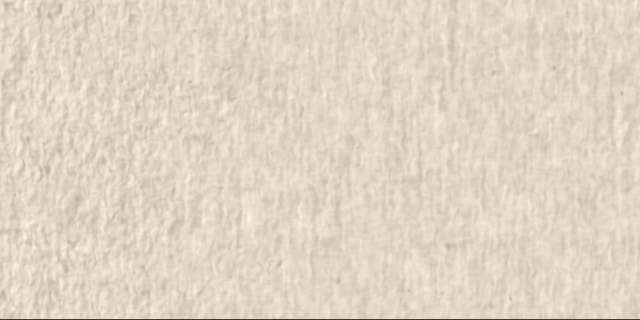
This texture is drawn by a WebGL 2 fragment shader. Its source:

```glsl
#version 300 es
precision highp float;

uniform vec2 u_resolution;
out vec4 fragColor;

vec2 hash2(vec2 p) {
  vec3 q = fract(p.xyx * vec3(0.1031, 0.103, 0.0973));
  q += dot(q, q.yzx + 33.33);
  return fract((q.xx + q.yz) * q.zy);
}

float cornerSlope(vec2 cell, vec2 offset) {
  float angle = 6.2832 * hash2(cell + 57.0).x;
  return dot(vec2(cos(angle), sin(angle)), offset);
}

float gradientNoise(vec2 p) {
  vec2 i = floor(p), f = fract(p);
  vec2 w = f * f * f * (f * (f * 6.0 - 15.0) + 10.0);
  vec2 r = vec2(1.0, 0.0);
  float low = mix(cornerSlope(i, f), cornerSlope(i + r, f - r), w.x);
  float high = mix(cornerSlope(i + r.yx, f - r.yx), cornerSlope(i + 1.0, f - 1.0), w.x);
  return mix(low, high, w.y);
}

float fbm(vec2 p) {
  float sum = 0.0, amplitude = 0.6;
  for (int i = 0; i < 4; i++) {
    sum += amplitude * gradientNoise(p);
    p = mat2(0.8, 0.6, -0.6, 0.8) * p * 2.03 + 17.3;
    amplitude *= 0.55;
  }
  return sum;
}

// Height of the plaster: lumps and crumbs over broken upright ridges
float surfaceHeight(vec2 p, float roughness) {
  float lumps = 0.9 * gradientNoise(p * vec2(44.0, 30.0))
              + 0.5 * gradientNoise(p * vec2(78.0, 58.0) + 31.0);
  float ridges = 0.45 * gradientNoise(p * vec2(54.0, 8.0) + 5.0)
               + 0.25 * gradientNoise(p * vec2(80.0, 18.0) + 71.0);
  return lumps * mix(0.35, 1.3, roughness) + ridges;
}

// Sparse soft pits, at most one per cell
float pits(vec2 p) {
  vec2 cell = floor(p * 6.0);
  vec2 chance = hash2(cell + 211.0);
  vec2 center = 0.25 + 0.5 * hash2(cell + 83.0);
  vec2 d = (fract(p * 6.0) - center) / 6.0;
  float radius = mix(0.007, 0.014, chance.y);
  float dist = length(d * vec2(1.0, 0.75));
  return step(0.78, chance.x) * (1.0 - smoothstep(0.1 * radius, radius, dist));
}

void main() {
  vec2 p = gl_FragCoord.xy / u_resolution.y;

  // Wobble keeps the grain from lining up
  vec2 q = p + 0.01 * vec2(gradientNoise(p * 30.0), gradientNoise(p * 26.0 + 9.0));

  // Rougher to the left, with uneven patches
  float roughness = 1.0 - smoothstep(0.1, 1.2, p.x);
  roughness = clamp(roughness + 1.3 * fbm(p * vec2(6.0, 4.0) + 4.0), 0.0, 1.0);

  // Grazing light from the upper left
  vec2 e = vec2(0.0036, -0.0028);
  float relief = surfaceHeight(q + e, roughness) - surfaceHeight(q - e, roughness);
  float tone = 0.075 * relief;

  // Upright streaks, mottling and cloudy patches
  float streakMask = smoothstep(-0.3, 0.4, gradientNoise(p * vec2(9.0, 5.0) + 44.0));
  tone += 0.075 * streakMask * gradientNoise(q * vec2(40.0, 4.5) + 13.0);
  tone += 0.05 * gradientNoise(q * vec2(25.0, 15.0) + 25.0);
  tone += 0.045 * gradientNoise(q * vec2(52.0, 38.0) + 3.0);
  tone += 0.025 * gradientNoise(q * vec2(32.0, 84.0) + 53.0);
  tone += 0.03 * fbm(p * vec2(6.0, 3.5) + 22.0);

  // Dark crumbs gathered in rough places, and a few pits
  float fleck = gradientNoise(q * vec2(46.0, 31.0) + 66.0) + 0.5 * gradientNoise(p * vec2(14.0, 9.0));
  tone -= mix(0.025, 0.055, roughness) * smoothstep(0.15, 0.6, fleck);
  tone -= 0.09 * pits(q);

  vec3 color = vec3(0.876, 0.842, 0.767) + tone * vec3(1.0, 1.03, 1.14);

  // Hairline lower edge, weighted by its share of the pixel
  float edge = clamp(0.0026 * u_resolution.y - gl_FragCoord.y + 0.5, 0.0, 1.0);
  fragColor = vec4(mix(color, vec3(0.12, 0.1, 0.08), edge), 1.0);
}
```
